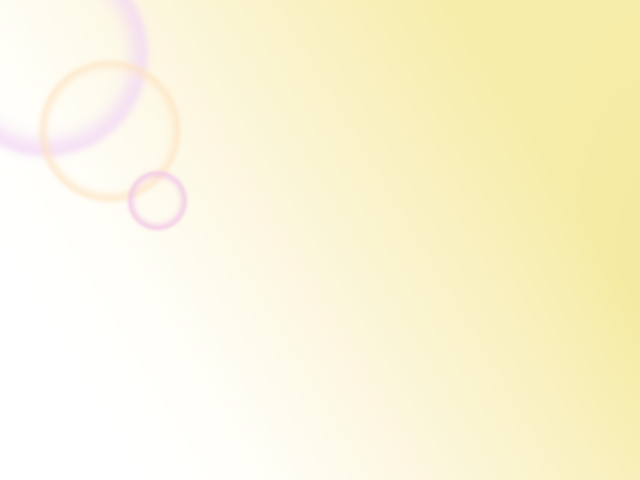
Write a Shadertoy shader that draws this background.

```glsl
// Soft diagonal cream-to-yellow gradient with three blurred pastel rings at the upper left.

#define SLANT 0.6              // tilt of the gradient bands
#define BLUSH 0.010            // strength of the faint warm band
#define LILAC vec3(0.95, 0.85, 0.96)
#define PEACH vec3(0.995, 0.89, 0.76)
#define PINK  vec3(0.95, 0.79, 0.90)

const vec3 WHITE  = vec3(1.0, 1.0, 1.0);
const vec3 IVORY  = vec3(1.0, 0.997, 0.978);
const vec3 CREAM  = vec3(0.994, 0.981, 0.918);
const vec3 BUTTER = vec3(0.984, 0.961, 0.840);
const vec3 STRAW  = vec3(0.978, 0.946, 0.762);
const vec3 YELLOW = vec3(0.965, 0.926, 0.665);

// Blend towards the next colour between two positions
vec3 blendStop(vec3 below, vec3 next, float start, float end, float t) {
    return mix(below, next, clamp((t - start) / (end - start), 0.0, 1.0));
}

vec3 background(vec2 p) {
    float t = p.x - SLANT * (1.0 - p.y);
    vec3 color = blendStop(WHITE, IVORY, -0.32, -0.08, t);
    color = blendStop(color, CREAM, -0.08, 0.15, t);
    color = blendStop(color, BUTTER, 0.15, 0.40, t);
    color = blendStop(color, STRAW, 0.40, 0.64, t);
    color = blendStop(color, YELLOW, 0.64, 0.95, t);

    // Faint warm band across the cream
    float band = (t - 0.275) / 0.045;
    color += BLUSH * vec3(0.8, -0.5, 0.3) * exp(-band * band);

    // Deeper yellow near the right edge
    vec2 glow = (p - vec2(1.36, 0.48)) / vec2(0.16, 0.34);
    return color - vec3(0.005, 0.008, 0.035) * exp(-dot(glow, glow));
}

// Blurred ring with separate softness inside and outside its radius
float softRing(vec2 p, vec2 center, float radius, float inner, float outer) {
    float d = length(p - center) - radius;
    float k = d / (d < 0.0 ? inner : outer);
    return exp(-k * k);
}

void mainImage(out vec4 fragColor, in vec2 fragCoord) {
    vec2 p = fragCoord / iResolution.y;
    p.x *= (4.0 / 3.0) * iResolution.y / iResolution.x;

    vec3 color = background(p);

    // Overlapping rings, largest first
    color = mix(color, LILAC, 0.72 * softRing(p, vec2(0.095, 0.887), 0.202, 0.030, 0.014));
    color = mix(color, PEACH, 0.60 * softRing(p, vec2(0.229, 0.727), 0.141, 0.013, 0.008));
    color = mix(color, PINK, 0.75 * softRing(p, vec2(0.328, 0.582), 0.057, 0.010, 0.006));

    fragColor = vec4(color, 1.0);
}
```
